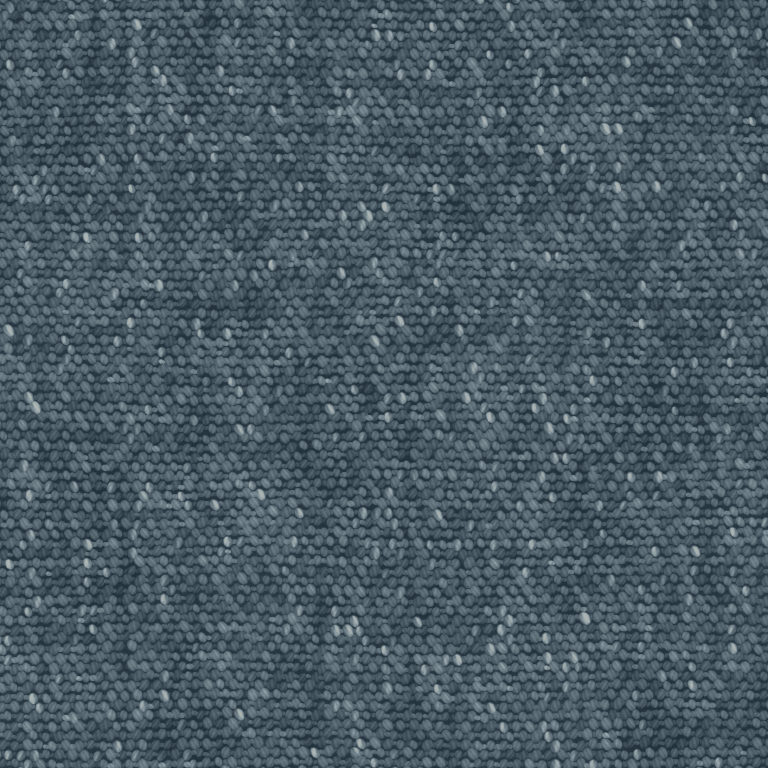
This texture is drawn by a WebGL 1 fragment shader. Its source:

```glsl
precision highp float;

uniform vec2 u_resolution;

const vec2 THREADS = vec2(120.0, 80.0);      // warp columns, weft rows
const vec2 WARP_RADIUS = vec2(0.86, 0.66);   // knot size in thread pitches
const vec2 WEFT_RADIUS = vec2(0.72, 0.33);
const float WARP_TONE = 0.58;
const float WEFT_TONE = 0.42;
const float GAP_TONE = 0.03;
const float KNOT_VARIATION = 0.36;
const float WARP_VARIATION = 0.11;
const float WEFT_VARIATION = 0.09;
const float FADE_STRENGTH = 0.016;
const float FLECK_SHARE = 0.10;
const float FLECK_STRENGTH = 0.36;
const vec3 SHADOW_BLUE = vec3(0.135, 0.195, 0.238);
const vec3 PALE_BLUE = vec3(0.530, 0.598, 0.630);
const vec3 BARE_FIBRE = vec3(0.68, 0.71, 0.70);
const float TAU = 6.28318;

float hash(vec2 p) {
  return fract(sin(dot(p, vec2(12.99, 78.23))) * 43758.55);
}

// Slow change of dye and thickness along one thread, about -1 to 1
float slub(float thread, float along, float seed) {
  float phase = TAU * hash(vec2(thread, seed));
  float level = 2.0 * hash(vec2(thread, seed + 7.0)) - 1.0;
  return 0.4 * level + 0.45 * sin(along * (15.0 + 6.0 * level) + phase)
       + 0.30 * sin(along * 47.0 + phase * 3.0);
}

// Broad cloudy fading across the cloth
float fade(vec2 uv) {
  return sin(uv.x * 19.0 + 2.0 * sin(uv.y * 5.0))
       + sin(uv.y * 12.0 + 1.5 * sin(uv.x * 11.0 + 1.0))
       + sin(uv.x * 41.0 + 1.8 * sin(uv.y * 17.0));
}

// Slightly uneven run of the threads, in thread pitches
vec2 wander(vec2 uv) {
  return vec2(0.25 * sin(uv.y * 13.0 + 2.0 * sin(uv.x * 7.0)),
              0.18 * sin(uv.x * 11.0 + 2.0 * sin(uv.y * 9.0)));
}

// Tone of the thread segment on top in one weave cell
float knotTone(vec2 p, vec2 id, vec2 uv) {
  float weft = mod(id.x + id.y, 2.0);
  float rnd = hash(id);
  float rndShape = hash(id + 31.7);
  float rndFleck = hash(id + 67.3);

  float warpSlub = slub(id.x, uv.y, 3.0);
  float weftSlub = slub(id.y, uv.x, 19.0);
  float ownSlub = mix(warpSlub, weftSlub, weft);

  // Rounded segment, leaning either way
  vec2 d = p - id - 0.5 - 0.26 * (vec2(rndShape, rndFleck) - 0.5);
  d.x += d.y * 0.9 * (rnd - 0.5);
  vec2 radius = mix(WARP_RADIUS, WEFT_RADIUS, weft);
  radius *= 0.82 + 0.30 * rndShape + 0.10 * ownSlub;
  vec2 q = d / radius;
  float r = length(q);
  float cover = 1.0 - smoothstep(0.70, 1.08, r);

  // Dye, shading and twisted ply
  float tone = mix(WARP_TONE, WEFT_TONE, weft);
  tone += KNOT_VARIATION * (rnd - 0.5);
  tone += WARP_VARIATION * warpSlub + WEFT_VARIATION * weftSlub;
  tone *= 1.0 - 0.48 * r * r + 0.12 * q.y;
  float lean = rndShape < 0.5 ? -1.0 : 1.0;
  tone += 0.07 * sin(dot(d, vec2(8.0 * lean, 6.0)) + TAU * rnd);

  // Pale undyed fibre along one side, more often on thick slubs
  float share = FLECK_SHARE * (1.0 + 1.8 * ownSlub);
  float strand = 1.0 - smoothstep(0.10, 0.75, abs(q.x - lean * 0.30));
  float amount = smoothstep(0.0, 0.06, share - rndFleck);
  tone += FLECK_STRENGTH * amount * mix(strand, 0.7, weft);

  return mix(GAP_TONE, tone, cover);
}

void main() {
  vec2 uv = gl_FragCoord.xy / u_resolution;
  vec2 p = uv * THREADS + wander(uv);
  vec2 cell = floor(p);

  // Topmost segment among neighbouring weave cells
  float tone = GAP_TONE;
  for (int y = -1; y <= 1; y++) {
    for (int x = -1; x <= 1; x++) {
      tone = max(tone, knotTone(p, cell + vec2(float(x), float(y)), uv));
    }
  }

  // Fading and fine fuzz
  tone += FADE_STRENGTH * fade(uv);
  tone += 0.035 * sin(p.x * 7.3 + 2.0 * sin(p.y * 5.1)) * sin(p.y * 8.7 + 2.0 * sin(p.x * 3.1));

  vec3 color = mix(SHADOW_BLUE, PALE_BLUE, clamp(tone, 0.0, 1.0));
  color = mix(color, BARE_FIBRE, smoothstep(0.75, 1.25, tone));
  gl_FragColor = vec4(color, 1.0);
}
```
